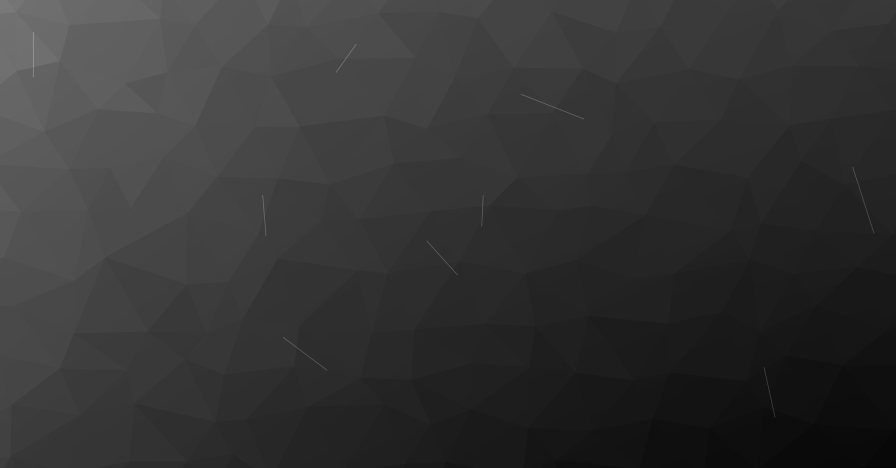
Write a WebGL 1 fragment shader that draws this background.

```glsl
precision highp float;

// A low-poly sheet of grey facets, lit from the upper left, with a few hairline cracks.
// A jittered grid is split into triangles, each filled with the light at its centre;
// the facets are blended by their edge coverage. Units: canvas height is 1, width 1.91.

uniform vec2 u_resolution;

const vec2 CELL = vec2(0.122, 0.106);

float hash(vec2 p) {
  vec3 q = fract(p.xyx * vec3(0.1031, 0.1030, 0.0973));
  q += dot(q, q.yzx + 33.33);
  return fract((q.x + q.y) * q.z);
}

// Smooth light: bright upper left corner, nearly black lower right
float light(vec2 p) {
  float x = p.x / 1.91;
  float corner = 0.06 * exp(-4.0 * length(p - vec2(0.0, 1.0)));
  return max(0.417 - 0.205 * x - 0.187 * (1.0 - p.y) - 0.12 * x * (1.0 - x) + corner, 0.02);
}

// Jittered grid point, odd rows shifted by half a cell
vec2 vertex(vec2 id) {
  vec2 jitter = vec2(hash(id + 17.3), hash(id + 71.9)) - 0.5;
  return (id + vec2(0.5 * mod(id.y, 2.0), 0.0) + 0.6 * jitter) * CELL;
}

// Signed distance to the line through a and b
float side(vec2 p, vec2 a, vec2 b) {
  vec2 e = b - a;
  return dot(p - a, vec2(-e.y, e.x)) / max(length(e), 0.0001);
}

// Facet tone times coverage, and coverage
vec2 facet(vec2 p, vec2 a, vec2 b, vec2 c, float px) {
  float turn = sign(side(c, a, b));
  float inside = min(turn * side(p, a, b), min(turn * side(p, b, c), turn * side(p, c, a)));
  float cover = clamp(0.5 + inside / px, 0.0, 1.0);
  vec2 centre = (a + b + c) / 3.0;
  float tone = light(centre) * (1.0 + 0.1 * (hash(centre * 391.0) - 0.5));
  // A trace of the smooth light softens the steps between facets
  return vec2(mix(tone, light(p), 0.2), 1.0) * cover;
}

float hairline(vec2 p, vec2 a, vec2 b, float px) {
  vec2 e = b - a;
  float d = length(p - a - e * clamp(dot(p - a, e) / dot(e, e), 0.0, 1.0));
  return 1.0 - smoothstep(0.0, 0.0006 + 0.7 * px, d);
}

void main() {
  vec2 p = gl_FragCoord.xy / u_resolution * vec2(1.91, 1.0);
  float px = 1.0 / u_resolution.y;

  // Facets of the nearby cells, each cut along its shorter diagonal
  vec2 sum = vec2(light(p), 1.0) * 0.0001;
  vec2 home = floor(p / CELL);
  for (int j = -1; j <= 1; j++) {
    for (int i = -1; i <= 1; i++) {
      vec2 id = home + vec2(float(i), float(j));
      vec2 a = vertex(id);
      vec2 b = vertex(id + vec2(1.0, 0.0));
      vec2 c = vertex(id + vec2(1.0, 1.0));
      vec2 d = vertex(id + vec2(0.0, 1.0));
      if (distance(a, c) < distance(b, d)) {
        sum += facet(p, a, b, c, px) + facet(p, a, c, d, px);
      } else {
        sum += facet(p, a, b, d, px) + facet(p, b, c, d, px);
      }
    }
  }
  float grey = sum.x / sum.y;

  // Hairline cracks, from left to right
  float crack = hairline(p, vec2(0.071, 0.930), vec2(0.071, 0.836), px);
  crack += hairline(p, vec2(0.560, 0.582), vec2(0.567, 0.497), px);
  crack += hairline(p, vec2(0.604, 0.279), vec2(0.697, 0.209), px);
  crack += hairline(p, vec2(0.759, 0.905), vec2(0.717, 0.846), px);
  crack += hairline(p, vec2(0.910, 0.485), vec2(0.975, 0.413), px);
  crack += hairline(p, vec2(1.030, 0.582), vec2(1.027, 0.517), px);
  crack += hairline(p, vec2(1.112, 0.798), vec2(1.244, 0.746), px);
  crack += hairline(p, vec2(1.629, 0.214), vec2(1.652, 0.109), px);
  crack += hairline(p, vec2(1.818, 0.642), vec2(1.863, 0.502), px);

  gl_FragColor = vec4(vec3(grey + 0.14 * crack), 1.0);
}
```
